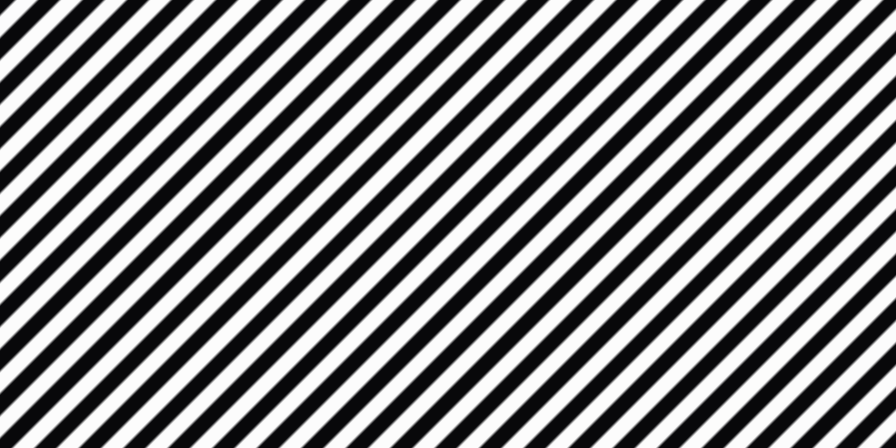
Write a Shadertoy shader that draws this pattern.

```glsl
// Soft-edged black and white diagonal stripes rising to the right at 45 degrees.

#define STRIPE_PERIOD 0.0993   // horizontal repeat, in canvas heights
#define STRIPE_PHASE  1.0026   // centre of one dark stripe along the diagonal
#define DARK_SHARE    0.5      // dark part of each repeat
#define EDGE_SOFTNESS 0.06     // half width of an edge, in repeats
#define DARK_COLOR    vec3(0.03, 0.03, 0.04)
#define LIGHT_COLOR   vec3(0.99, 0.99, 0.99)

// Distance to the nearest dark stripe's centre line, in repeats (0 to 0.5).
float stripeDistance(float position) {
    return abs(fract(position + 0.5) - 0.5);
}

void mainImage(out vec4 fragColor, in vec2 fragCoord) {
    // Height-based coordinates keep the stripes at 45 degrees.
    vec2 p = fragCoord / iResolution.y;
    float diagonal = p.x + 1.0 - p.y;
    float position = (diagonal - STRIPE_PHASE) / STRIPE_PERIOD;

    // Never let an edge become narrower than a pixel.
    float pixelWidth = 1.0 / (iResolution.y * STRIPE_PERIOD);
    float softness = max(EDGE_SOFTNESS, 0.7 * pixelWidth);

    float edge = stripeDistance(position) - 0.5 * DARK_SHARE;
    float light = smoothstep(-softness, softness, edge);
    fragColor = vec4(mix(DARK_COLOR, LIGHT_COLOR, light), 1.0);
}
```
